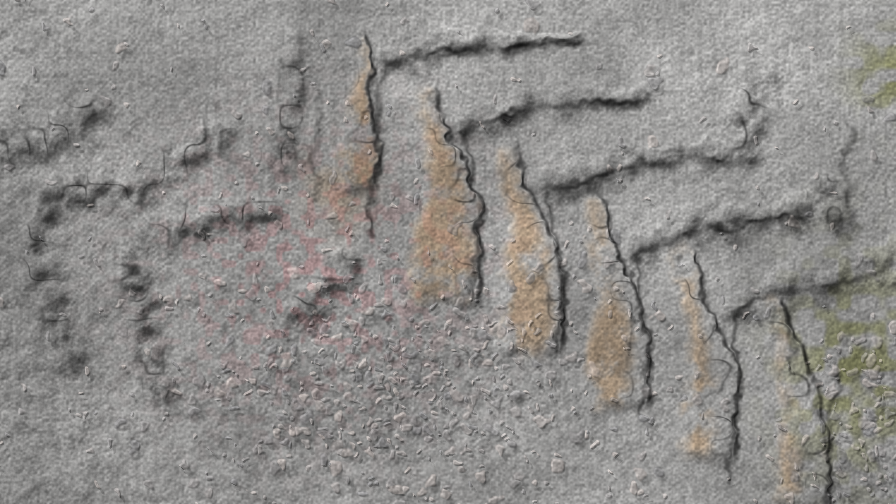
Reproduce this texture procedurally as a WebGL 2 fragment shader.

```glsl
#version 300 es
precision highp float;

uniform vec2 u_resolution;
out vec4 fragColor;

float hash(vec2 p) {
  return fract(sin(dot(p, vec2(127.1, 311.7))) * 43758.5453);
}

float noise(vec2 p) {
  vec2 i = floor(p), f = fract(p);
  f = f * f * (3. - 2. * f);
  return mix(mix(hash(i), hash(i + vec2(1, 0)), f.x),
             mix(hash(i + vec2(0, 1)), hash(i + vec2(1, 1)), f.x), f.y);
}

float fbm(vec2 p) {
  float sum = 0., amp = .5;
  for (int i = 0; i < 5; i++, amp *= .5) {
    sum += amp * noise(p);
    p = mat2(1.6, 1.2, -1.2, 1.6) * p + 7.3;
  }
  return sum;
}

float seg(vec2 p, vec2 a, vec2 b) {
  p -= a; b -= a;
  return length(p - b * clamp(dot(p, b) / dot(b, b), 0., 1.));
}

float bend(vec2 p, vec2 a, vec2 b, vec2 c) {
  return min(seg(p, a, b), seg(p, b, c));
}

float bump(float d, float w) {
  return exp(-d * d / (w * w));
}

float blob(vec2 p, vec2 center, vec2 radius) {
  return bump(length((p - center) / radius), 1.);
}

float gravel(vec2 p) {
  return blob(p, vec2(.78, .24), vec2(.34, .18)) + .8 * blob(p, vec2(1.74, .13), vec2(.13, .2));
}

// Pebble dome and identity, thinning out away from the gravel
vec2 pebbles(vec2 p) {
  float density = .85 * gravel(p) + .05;
  p = 52. * p + .9 * vec2(noise(p * 70.), noise(p * 70. + 31.));
  vec2 best = vec2(0);
  for (int i = 0; i < 9; i++) {
    vec2 c = floor(p) + vec2(i % 3 - 1, i / 3 - 1);
    float id = hash(c + 3.7);
    float dome = 1. - length(p - c - vec2(hash(c), hash(c + 19.1))) / (.25 + .5 * id * id);
    dome *= step(hash(c + 57.), density);
    if (dome > best.x) best = vec2(dome, id);
  }
  return best;
}

// Height, brown soil, dark crack and clod amounts
vec4 terrain(vec2 p) {
  vec2 w = p + .022 * (vec2(noise(p * 22.), noise(p * 22. + 40.)) - .5)
             + .014 * (vec2(noise(p * 70.), noise(p * 70. + 9.)) - .5);
  float lumps = smoothstep(.15, .8, noise(p * 36.)) + .25;
  float fissure = bump(noise(p * 26. + 5.) - .5, .045);
  float height = 0., brown = 0., crack = 0., clod = 0.;

  // Tread lugs descending to the right
  for (int i = 0; i < 6; i++) {
    float k = float(i), first = i == 0 ? .45 : 1.;
    vec2 q = w - vec2(.764 + .15 * k + .0058 * k * k, .868 - .122 * k);
    float t = (.07 + .018 * k - q.y) / (i == 0 ? .32 : .44);
    float low = i == 0 ? -.015 : .035 - .0022 * k * k;
    float side = q.x - mix(-.04 - .012 * k, low, smoothstep(0., .65, t));
    float width = mix(.025, .15 - .012 * k, smoothstep(0., .85, t)) * first;
    float span = smoothstep(0., .06, t) * smoothstep(1.02, .92, t);
    float lug = span * smoothstep(-.02, .02, side + width) * smoothstep(.005, -.006, side);
    height += .012 * lug;
    float inner = side + .012 * max(0., k - 1.) * smoothstep(.1, .6, t);
    brown = max(brown, lug * smoothstep(.01, -.035 * first, inner));
    crack = max(crack, .75 * lug * fissure * smoothstep(-.07, -.01, side));
    crack = max(crack, .85 * span * bump(side - .003, .005));
    crack = max(crack, .8 * bump(bend(q, vec2(0), vec2(low, -.18), vec2(low - .012, -.33)), .0055));
    if (i < 5) {
      vec2 elbow = vec2(.135, .04), tip = vec2(.38 - .02 * k, .045 + .01 * k);
      float taper = mix(.023 + .003 * k, .01 + .005 * k, smoothstep(.1, .35, q.x));
      float arm = bump(bend(q - vec2(0, .013), vec2(0), elbow, tip), taper);
      height += .011 * lumps * arm;
      clod = max(clod, arm);
      crack = max(crack, bump(bend(q, vec2(0), elbow, tip), .0075) * (.45 + .55 * lumps));
    }
  }

  // Broken ridges and ruts at the sides
  float d = bend(w, vec2(.43, .735), vec2(.255, .63), vec2(.1, .618));
  d = min(d, bend(w, vec2(.1, .618), vec2(.07, .5), vec2(.13, .3)));
  d = min(d, bend(w, vec2(.52, .588), vec2(.347, .549), vec2(.255, .49)));
  d = min(d, seg(w, vec2(.255, .49), vec2(.31, .24)));
  d = min(d, bend(w, vec2(0, .71), vec2(.09, .73), vec2(.174, .78)));
  d = min(d, seg(w, vec2(.58, .9), vec2(.556, .7)));
  d = min(d, seg(w, vec2(.59, .375), vec2(.69, .48)));
  d = min(d, seg(w, vec2(1.5, .84), vec2(1.47, .7)));
  d = min(d, seg(w, vec2(1.63, .63), vec2(1.66, .56)));
  float ridge = bump(d, .028);
  height += .013 * lumps * ridge;
  clod = max(clod, ridge);
  float rut = min(seg(w, vec2(.63, .81), vec2(.62, .6)), seg(w, vec2(1.685, .75), vec2(1.675, .58)));
  crack = max(crack, max(.8 * ridge * fissure, .5 * bump(rut, .007)));

  // Grain and gravel
  float rough = .55 + .6 * smoothstep(.8, .1, p.x + .5 * p.y) + .8 * clod + .5 * gravel(p);
  height += .014 * rough * fbm(p * 36.) + .0032 * noise(p * 170.);
  height += .006 * smoothstep(0., .6, pebbles(p).x);
  return vec4(height, brown, crack, clod);
}

void main() {
  vec2 p = gl_FragCoord.xy / u_resolution.y, light = vec2(-.6, .8);
  vec4 ground = terrain(p);
  float slope = (ground.x - terrain(p + light * .004).x) / .004;
  float shadow = max(0., terrain(p + light * .017).x - ground.x);

  // Soil tints and broad tone
  float dark = .16 * gravel(p) + .13 * blob(p, vec2(.1, .45), vec2(.35, .4)) + .14 * ground.w;
  vec3 color = vec3(.612, .61, .605) * (.8 + .4 * fbm(p * 6.)) * (1. - dark);
  float soil = max(ground.y, .7 * blob(p, vec2(.67, .63), vec2(.06, .08)));
  color *= mix(vec3(1), vec3(1.07, .95, .82), soil * smoothstep(.25, .55, fbm(p * 19.)));
  float pink = blob(p, vec2(.62, .45), vec2(.28, .24)) * smoothstep(.45, .75, noise(p * 65.));
  color *= mix(vec3(1), vec3(1.06, .9, .91), pink);
  float moss = blob(p, vec2(1.7, .27), vec2(.13, .2)) + blob(p, vec2(1.77, .85), vec2(.07, .08));
  color *= mix(vec3(1), vec3(.83, .84, .62), moss * smoothstep(.35, .7, noise(p * 40.)));
  vec2 stone = pebbles(p);
  vec3 stoneColor = mix(vec3(.42, .42, .43), vec3(.65, .61, .59), fract(stone.y * 17.));
  color = mix(color, stoneColor, .5 * smoothstep(0., .25, stone.x));

  // Relief lighting and fine speckle
  color *= 1. + clamp(.21 * slope, -.45, .26);
  color *= 1. - min(.42, 24. * shadow);
  color *= 1. - .55 * ground.z * (.5 + .7 * noise(p * 35.));
  color *= .9 + .24 * noise(p * 210.);
  fragColor = vec4(clamp(color, 0., 1.), 1);
}
```
